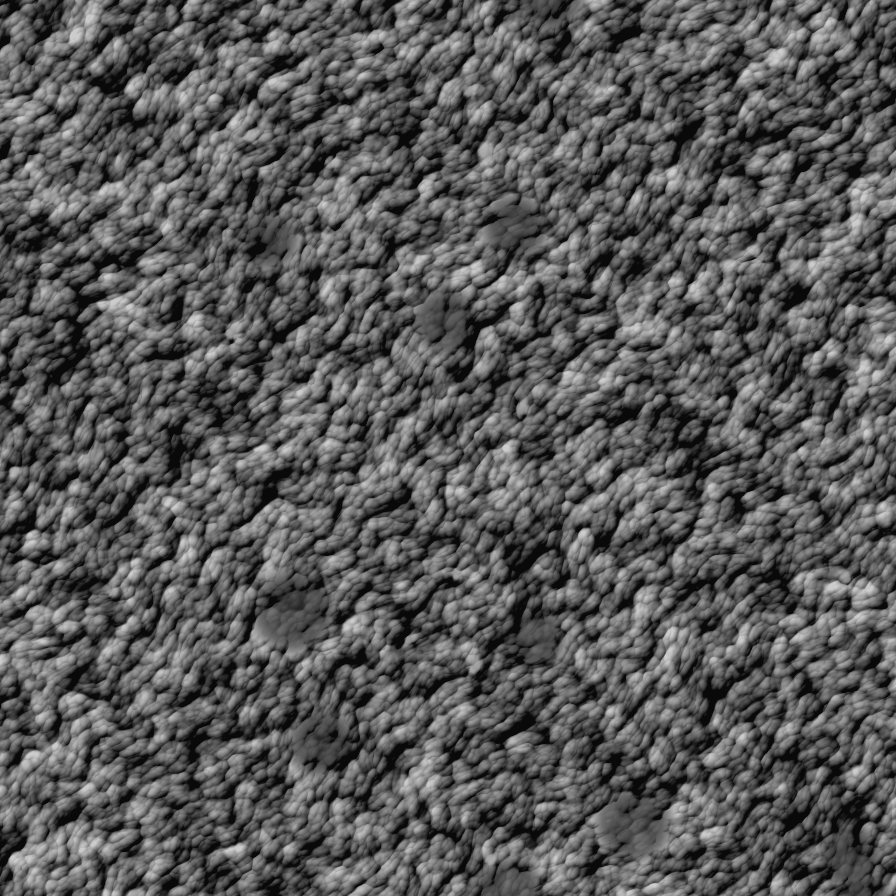
Write a Shadertoy shader that draws this texture.

```glsl
const int LAYERS = 5;
const float FREQUENCY[LAYERS] = float[](9.0, 24.0, 46.0, 88.0, 150.0);
const float WEIGHT[LAYERS] = float[](0.18, 0.32, 0.70, 0.56, 0.25);

const float LIGHT_ANGLE = 0.75;    // grain axis; light falls across it from upper left
const float STRETCH = 1.22;        // grain length along the axis
const float JITTER = 0.85;
const float CRISPNESS = 12.0;      // hardness of the borders between grains

const float TONE_GAIN = 1.07;      // random brightness of each grain
const float SLOPE_GAIN = 2.86;     // lit side against shaded side
const float GAP_GAIN = 3.2;        // darkening between grains
const float GAP_MEAN = 0.16;

const float MEAN_GREY = 0.384;
const float CONTRAST = 0.174;
const float BLACK = 0.035;
const float WHITE = 0.80;

const float PEBBLE_LEVEL = -0.7;
const float FLECK_LEVEL = 1.9;

vec3 hash3(vec2 p) {
    vec3 h = fract(p.xyx * vec3(0.1031, 0.1030, 0.0973));
    h += dot(h, h.yxz + 33.33);
    return fract((h.xxy + h.yzz) * h.zyx);
}

// Soft cellular relief: mean near 0, deviation near 1
float grains(vec2 p, float seed) {
    vec2 cell = floor(p);
    float total = 0.0;
    float shade = 0.0;
    for (int y = -1; y <= 1; y++) {
        for (int x = -1; x <= 1; x++) {
            vec2 id = cell + vec2(x, y);
            vec3 rnd = hash3(id + seed);
            vec2 offset = p - id - 0.5 - JITTER * (rnd.xy - 0.5);
            float w = exp(-CRISPNESS * dot(offset, offset));
            total += w;
            shade += w * (TONE_GAIN * (2.0 * rnd.z - 1.0) + SLOPE_GAIN * offset.y);
        }
    }
    float gap = -log(total) / CRISPNESS;
    return shade / total - GAP_GAIN * (gap - GAP_MEAN);
}

// Sparse round spots with borders roughened by the relief
float spots(vec2 p, float chance, float radius, float rough, float seed) {
    vec2 cell = floor(p);
    float mask = 0.0;
    for (int y = -1; y <= 1; y++) {
        for (int x = -1; x <= 1; x++) {
            vec2 id = cell + vec2(x, y);
            vec3 rnd = hash3(id + seed);
            float present = step(rnd.z, chance);
            float size = radius * (0.65 + 0.7 * rnd.z / chance);
            float edge = length(p - id - rnd.xy) - size + rough;
            mask = max(mask, present * smoothstep(0.06, -0.06, edge));
        }
    }
    return mask;
}

void mainImage(out vec4 fragColor, in vec2 fragCoord) {
    vec2 uv = fragCoord / min(iResolution.x, iResolution.y);

    // Axes along and across the grain, gently bent
    float c = cos(LIGHT_ANGLE);
    float s = sin(LIGHT_ANGLE);
    vec2 p = vec2(dot(uv, vec2(c, s)) / STRETCH, dot(uv, vec2(-s, c)));
    p += 0.006 * sin(p.yx * vec2(29.0, 23.0) + vec2(0.7, 2.1));
    p += 0.002 * sin(p.yx * vec2(83.0, 97.0) + vec2(4.0, 1.3));

    // Relief from coarse lumps to fine grit
    float relief = 0.0;
    for (int i = 0; i < LAYERS; i++) {
        relief += WEIGHT[i] * grains(p * FREQUENCY[i], 41.0 + 57.0 * float(i));
    }

    // Smooth dark pebbles and small pale flecks
    float pebble = spots(uv * 7.0, 0.28, 0.19, -0.04 * relief, 311.0);
    float fleck = spots(uv * 16.0, 0.10, 0.12, -0.03 * relief, 523.0);
    relief = mix(relief, PEBBLE_LEVEL + 0.2 * relief, 0.8 * pebble);
    relief = mix(relief, FLECK_LEVEL + 0.2 * relief, 0.7 * fleck);

    float grey = MEAN_GREY + CONTRAST * relief - 0.004 * relief * relief;
    fragColor = vec4(vec3(clamp(grey, BLACK, WHITE)), 1.0);
}
```
